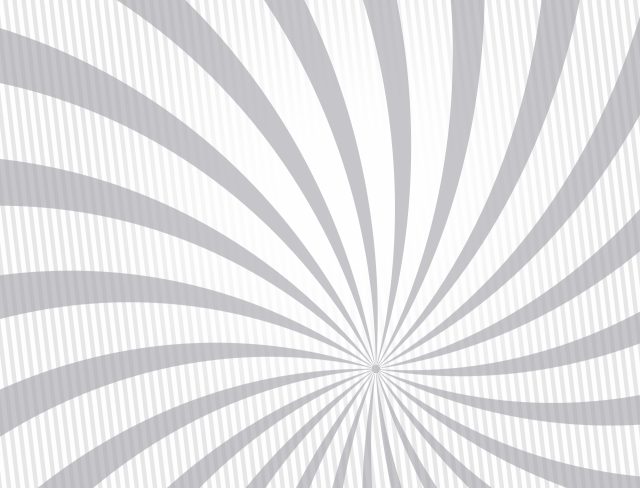
A Shadertoy shader for this background:

```glsl
// Lengths are fractions of the canvas height, angles are radians
const float TAU = 6.2831853;

const vec2 HUB = vec2(0.770, 0.244);
const float HUB_RADIUS = 0.009;
const float ARM_COUNT = 23.0;
const float ARM_PHASE = 1.257;
const float ARM_TWIST = 0.45;
const float ARM_STRETCH = 1.13;
const float ARM_SHARE = 0.32;
const float ARM_FLARE = 0.088;

const float STRIPE_PERIOD = 0.0187;
const float STRIPE_TILT = 0.12;
const float STRIPE_SHARE = 0.48;

const vec2 GLOW_CENTER = vec2(0.72, 0.60);
const float GLOW_INNER = 0.12;
const float GLOW_OUTER = 0.62;

const vec3 PAPER = vec3(0.995);
const vec3 PAPER_STRIPE = vec3(0.905, 0.905, 0.91);
const vec3 ARM = vec3(0.778, 0.778, 0.792);
const vec3 ARM_STRIPE = vec3(0.745, 0.745, 0.762);

// Coverage of a shape from its signed distance, positive inside
float coverage(float inside, float pixel) {
    return clamp(inside / pixel + 0.5, 0.0, 1.0);
}

// Distance to the nearest whole number
float toNearest(float x) {
    return abs(fract(x + 0.5) - 0.5);
}

// Curved arms that widen away from the hub
float swirl(vec2 p, float pixel) {
    vec2 q = (p - HUB) / vec2(1.0, ARM_STRETCH);
    float radius = length(q);
    float spacing = TAU / ARM_COUNT;
    float angle = atan(q.y, q.x) - ARM_TWIST * radius - ARM_PHASE;
    float halfShare = 0.5 * (ARM_SHARE + ARM_FLARE * radius);
    float inside = (halfShare - toNearest(angle / spacing)) * spacing * radius;
    float hub = coverage(HUB_RADIUS - length(p - HUB), pixel);
    return max(coverage(inside, pixel), hub);
}

// Slanted pinstripes
float stripes(vec2 p, float pixel) {
    float across = toNearest((p.x + STRIPE_TILT * p.y) / STRIPE_PERIOD);
    return coverage((0.5 * STRIPE_SHARE - across) * STRIPE_PERIOD, pixel);
}

void mainImage(out vec4 fragColor, in vec2 fragCoord) {
    float pixel = 1.0 / iResolution.y;
    vec2 p = fragCoord * pixel;

    // Pinstripes fade out inside the central glow
    float fade = smoothstep(GLOW_INNER, GLOW_OUTER, distance(p, GLOW_CENTER));
    float stripe = stripes(p, pixel) * fade;

    vec3 paper = mix(PAPER, PAPER_STRIPE, stripe);
    vec3 arm = mix(ARM, ARM_STRIPE, stripe);
    fragColor = vec4(mix(paper, arm, swirl(p, pixel)), 1.0);
}
```
